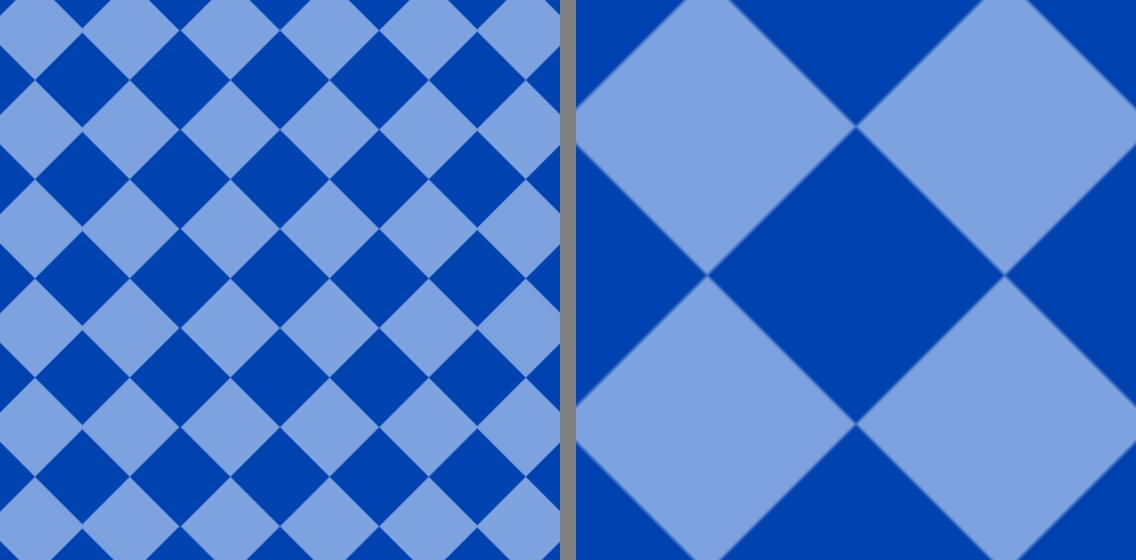
Left, the full canvas; right, a detail of the centre.
Reproduce this pattern procedurally as a WebGL 2 fragment shader.

```glsl
#version 300 es
precision highp float;
// Two-tone blue diamond checker, with slightly uneven column widths.

#define PERIOD 0.1771            // spacing of diamonds, both ways
#define CENTER vec2(0.5, 0.5028) // middle of the central dark diamond
#define SOFTNESS 0.0018          // half width of the edge blend
#define LIGHT_BLUE vec3(0.494, 0.635, 0.875)
#define DARK_BLUE vec3(0.0, 0.257, 0.690)

uniform vec2 u_resolution;
out vec4 fragColor;

// Small sideways shifts of the six column borders inside the canvas.
const float BORDER_SHIFT[6] = float[6](0.0052, -0.0026, 0.0, 0.0, 0.0, -0.0039);

// Left border of a column; column 0 holds the central diamond.
float columnBorder(int column) {
  int i = column + 2;
  float shift = (i >= 0 && i < 6) ? BORDER_SHIFT[i] : 0.0;
  return CENTER.x + (float(column) - 0.5) * PERIOD + shift;
}

// Signed distance to the dark diamond of one column, repeated vertically.
float diamondDistance(vec2 p, int column) {
  float left = columnBorder(column);
  float right = columnBorder(column + 1);
  float row = (p.y - CENTER.y) / PERIOD;
  vec2 offset = vec2(p.x - 0.5 * (left + right), (fract(row + 0.5) - 0.5) * PERIOD);
  return (abs(offset.x) + abs(offset.y) - 0.5 * (right - left)) * 0.7071;
}

void main() {
  float canvasSize = min(u_resolution.x, u_resolution.y);
  vec2 p = (gl_FragCoord.xy - 0.5 * u_resolution) / canvasSize + 0.5;

  // Nearest diamond among this column and its neighbours.
  int column = int(floor((p.x - CENTER.x) / PERIOD + 0.5));
  float d = 1.0;
  for (int k = -1; k <= 1; k++) {
    d = min(d, diamondDistance(p, column + k));
  }

  // Smooth blend from dark diamonds to the light ground.
  float blend = max(SOFTNESS, 0.7 / canvasSize);
  fragColor = vec4(mix(DARK_BLUE, LIGHT_BLUE, smoothstep(-blend, blend, d)), 1.0);
}
```
